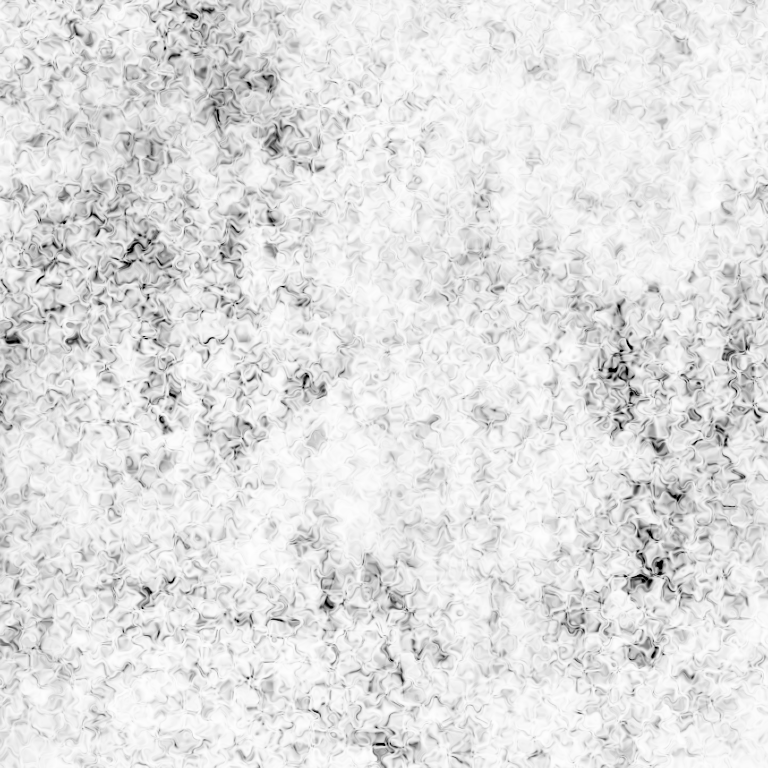
Give the GLSL for this texture, as a Shadertoy shader.

```glsl
// Worn white plaster: grey flecks in drifting clouds, faint vertical streaks and scratches.
#define CLOUD_SCALE 3.5
#define GRAIN_SCALE 56.0
#define FLECK_SCALE 110.0
#define CLOUD_AMOUNT 0.50
#define GRAIN_AMOUNT 0.68
#define FLECK_AMOUNT 0.42
#define STREAK_AMOUNT 0.28
#define SCRATCH_AMOUNT 0.7
#define SCRATCH_SCALE 9.0
#define MEDIAN_SOOT 0.0965
#define SOOT_CONTRAST 0.73

vec2 hash2(vec2 p) {
    vec3 q = fract(p.xyx * vec3(0.1031, 0.1030, 0.0973));
    q += dot(q, q.yzx + 33.33);
    return fract((q.xx + q.yz) * q.zy);
}

// Value noise, scaled to zero mean and unit deviation
float noise(vec2 p) {
    vec2 cell = floor(p), t = fract(p);
    t = t * t * (3.0 - 2.0 * t);
    float low = mix(hash2(cell).x, hash2(cell + vec2(1, 0)).x, t.x);
    float high = mix(hash2(cell + vec2(0, 1)).x, hash2(cell + vec2(1, 1)).x, t.x);
    return (mix(low, high, t.y) - 0.5) / 0.2145;
}

// Layered noise that keeps unit deviation
float layers(vec2 p, int count, float gain) {
    float sum = 0.0, power = 0.0, weight = 1.0;
    for (int i = 0; i < count; i++) {
        sum += weight * noise(p);
        power += weight * weight;
        weight *= gain;
        p = mat2(0.8, 0.6, -0.6, 0.8) * p * 2.03 + 17.3;
    }
    return sum / sqrt(power);
}

// Cellular noise: high at the heart of each fleck
float flecks(vec2 p) {
    vec2 cell = floor(p);
    float nearest = 2.0;
    for (int y = -1; y <= 1; y++)
    for (int x = -1; x <= 1; x++) {
        vec2 c = cell + vec2(x, y);
        nearest = min(nearest, distance(p, c + hash2(c)));
    }
    return (0.45 - nearest) / 0.19;
}

// Short hairlines, at most one per cell
float scratches(vec2 p, float pixel) {
    vec2 cell = floor(p);
    float ink = 0.0;
    for (int y = -1; y <= 1; y++)
    for (int x = -1; x <= 1; x++) {
        vec2 c = cell + vec2(x, y);
        vec2 shape = hash2(c + 71.0);
        float angle = 6.2832 * shape.x;
        vec2 along = vec2(cos(angle), sin(angle));
        vec2 offset = p - c - hash2(c + 13.0);
        float reach = 0.15 + 0.35 * shape.y;
        float d = length(offset - along * clamp(dot(offset, along), -reach, reach));
        float present = step(0.5, hash2(c + 29.0).y);
        ink = max(ink, present * (1.0 - smoothstep(0.0, 0.008 + pixel, d)));
    }
    return ink;
}

void mainImage(out vec4 fragColor, in vec2 fragCoord) {
    vec2 p = fragCoord / iResolution.y;
    float pixel = 1.0 / iResolution.y;

    // Ragged outlines for the small features
    vec2 ragged = p + 0.004 * vec2(noise(p * 90.0), noise(p * 90.0 + 37.0));

    // Broad stains and directional wear
    float clouds = layers(p * CLOUD_SCALE + 5.0, 4, 0.85);
    float streaks = layers(ragged * vec2(42.0, 4.0) + 61.0, 2, 0.7);
    float wipes = noise(ragged * vec2(9.0, 130.0) + 83.0);

    // Fine soot, rougher in some areas and softer in others
    float roughness = 1.0 + 0.15 * noise(p * 6.0 + 41.0);
    float soot = GRAIN_AMOUNT * layers(ragged * GRAIN_SCALE, 3, 1.0)
               + FLECK_AMOUNT * flecks(ragged * FLECK_SCALE);

    float wear = CLOUD_AMOUNT * clouds + STREAK_AMOUNT * streaks
               + 0.12 * wipes + roughness * soot;
    wear += SCRATCH_AMOUNT * scratches(p * SCRATCH_SCALE, pixel * SCRATCH_SCALE)
          * smoothstep(-0.8, 1.0, noise(p * 50.0 + 9.0));

    // Exponential response: wide pale ground, few dark marks
    float grey = 1.0 - MEDIAN_SOOT * exp(SOOT_CONTRAST * wear);
    fragColor = vec4(vec3(clamp(grey, 0.0, 1.0)), 1.0);
}
```
